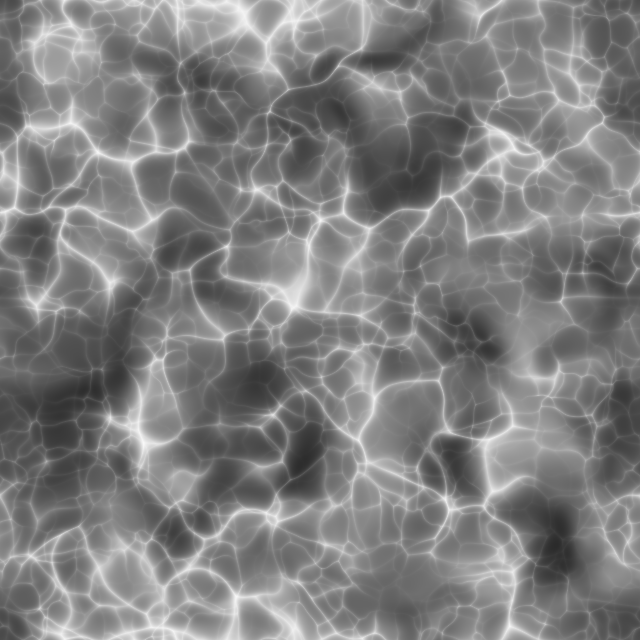
Reproduce this texture procedurally as a Shadertoy shader.

```glsl
// A grey web of glowing filaments over soft dark hollows, seamless on all sides.
// Three warped cellular layers give cusped bright borders that flare where
// they meet; wrapped cloud noise sets the broad light and the thread strength.

const int   LAYERS       = 3;
const float FIRST_CELLS  = 9.0;
const float CELL_GROWTH  = 1.65;
const float LAYER_FADE   = 0.55;
const float GLOW_FALLOFF = 4.0;
const float LINE_FALLOFF = 15.0;
const float GLOW_WEIGHT  = 1.1;
const float LINE_WEIGHT  = 1.4;
const float DARK_LEVEL   = 0.045;
const float CLOUD_LEVEL  = 0.66;
const float WEB_LEVEL    = 0.15;
const float HIGHLIGHT    = 0.68;

vec2 hash2(vec2 p) {
    vec3 q = fract(p.xyx * vec3(0.1031, 0.1030, 0.0973));
    q += dot(q, q.yzx + 33.33);
    return fract((q.xx + q.yz) * q.zy);
}

// Random pair for a lattice cell, wrapped after "count" cells.
vec2 wrappedHash(vec2 cell, float count, float seed) {
    return hash2(mod(cell, count) + seed * 17.0 + 3.0);
}

// Two independent channels of smooth wrapping noise, each 0 to 1.
vec2 smoothNoise(vec2 uv, float count, float seed) {
    vec2 p = uv * count;
    vec2 cell = floor(p);
    vec2 f = p - cell;
    f = f * f * f * (f * (f * 6.0 - 15.0) + 10.0);
    vec2 low = mix(wrappedHash(cell, count, seed),
                   wrappedHash(cell + vec2(1, 0), count, seed), f.x);
    vec2 high = mix(wrappedHash(cell + vec2(0, 1), count, seed),
                    wrappedHash(cell + vec2(1, 1), count, seed), f.x);
    return mix(low, high, f.y);
}

float clouds(vec2 uv) {
    return 0.46 * smoothNoise(uv, 7.0, 1.0).x
         + 0.36 * smoothNoise(uv, 11.0, 2.0).x
         + 0.18 * smoothNoise(uv, 19.0, 3.0).x;
}

// Border strength for two falloffs: 0 inside a cell, 1 on a border, 2 at a joint.
vec2 cellBorders(vec2 uv, float count, float seed, vec2 falloff) {
    vec2 p = uv * count;
    vec2 cell = floor(p);
    vec2 total = vec2(0.0);
    float nearest = 8.0;
    for (int y = -1; y <= 1; y++) {
        for (int x = -1; x <= 1; x++) {
            vec2 neighbour = cell + vec2(x, y);
            vec2 centre = neighbour + 0.1 + 0.8 * wrappedHash(neighbour, count, seed);
            vec2 offset = centre - p;
            float squared = dot(offset, offset);
            nearest = min(nearest, squared);
            total += exp(-falloff * squared);
        }
    }
    return total * exp(falloff * nearest) - 1.0;
}

// Bends the straight cell borders into rounded, wobbling threads.
vec2 bend(vec2 uv, float count, float seed) {
    vec2 wide = smoothNoise(uv, count, seed) - 0.5;
    vec2 fine = smoothNoise(uv, count * 2.0, seed + 1.0) - 0.5;
    return uv + (0.55 * wide + 0.3 * fine) / count;
}

float filamentWeb(vec2 uv, float cloud) {
    float web = 0.0;
    float weight = 1.0;
    float cells = FIRST_CELLS;
    for (int i = 0; i < LAYERS; i++) {
        float layer = float(i);
        float seed = 5.0 + 7.0 * layer;
        float count = floor(cells);
        vec2 falloff = vec2(GLOW_FALLOFF, LINE_FALLOFF / (1.0 + 0.5 * layer));
        vec2 border = cellBorders(bend(uv, count, seed), count, seed + 2.0, falloff);
        float patchNoise = smoothNoise(uv, 9.0 + 3.0 * layer, seed + 3.0).x;
        float strength = mix(0.12, 1.0, smoothstep(0.2, 0.8, patchNoise));
        web += weight * strength * dot(border, vec2(GLOW_WEIGHT, LINE_WEIGHT));
        weight *= LAYER_FADE;
        cells *= CELL_GROWTH;
    }
    return web * (0.65 + 0.7 * cloud);
}

// Rolls values above the knee off smoothly toward white.
float softHighlights(float value, float knee) {
    float excess = max(value - knee, 0.0);
    float room = 1.0 - knee;
    return min(value, knee) + room * (1.0 - exp(-excess / room));
}

void mainImage(out vec4 fragColor, in vec2 fragCoord) {
    vec2 uv = fragCoord / iResolution.xy;
    vec2 drift = bend(uv, 7.0, 40.0);
    float cloud = clouds(drift);
    float grey = DARK_LEVEL + CLOUD_LEVEL * cloud
               + WEB_LEVEL * filamentWeb(mix(uv, drift, 0.25), cloud);
    fragColor = vec4(vec3(softHighlights(grey, HIGHLIGHT)), 1.0);
}
```
